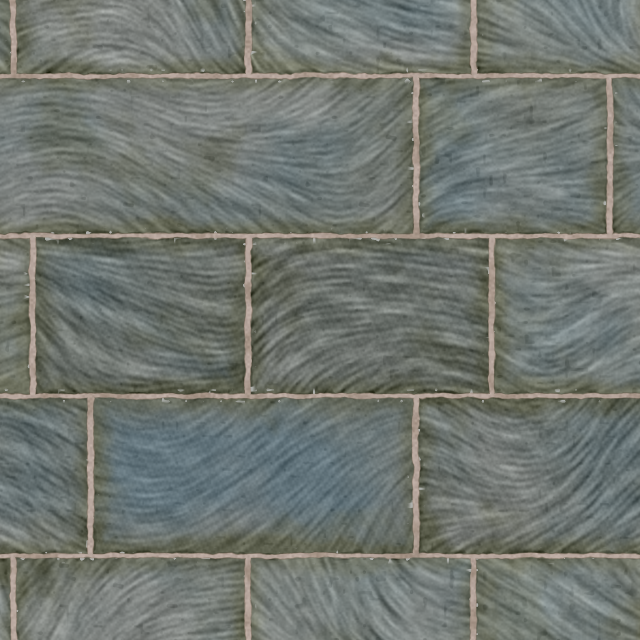
Reproduce this texture procedurally as a Shadertoy shader.

```glsl
const float ROWS = 4.0;
const float ROW_OFFSET = 0.1315;
const vec2 JOINT_HALF = vec2(0.0050, 0.0038);

const vec3 SLATE = vec3(0.485, 0.508, 0.488);
const vec3 BLUE = vec3(0.425, 0.495, 0.525);
const vec3 PALE = vec3(0.555, 0.565, 0.552);
const vec3 OLIVE = vec3(0.410, 0.420, 0.345);
const vec3 MORTAR = vec3(0.720, 0.655, 0.620);
const vec3 MORTAR_DIRT = vec3(0.600, 0.530, 0.470);

// Left edges of the blocks in each row, and how blue each block is
const vec3 JOINTS[4] = vec3[4](vec3(0.142, 0.650, 0.650), vec3(0.051, 0.388, 0.768),
                               vec3(0.650, 0.953, 0.953), vec3(0.021, 0.388, 0.740));
const vec3 BLUENESS[4] = vec3[4](vec3(1.00, 0.35, 0.35), vec3(0.20, 0.10, 0.40),
                                 vec3(0.40, 0.50, 0.50), vec3(0.20, 0.25, 0.45));

float hash(vec2 p) {
    return fract(sin(dot(p, vec2(127.1, 311.7))) * 43758.545);
}

float noise(vec2 p) {
    vec2 i = floor(p), f = fract(p);
    f = f * f * (3.0 - 2.0 * f);
    return mix(mix(hash(i), hash(i + vec2(1, 0)), f.x),
               mix(hash(i + vec2(0, 1)), hash(i + vec2(1, 1)), f.x), f.y);
}

float fbm(vec2 p) {
    float sum = 0.0, amp = 0.5;
    for (int i = 0; i < 4; i++) {
        sum += amp * noise(p);
        p = mat2(1.6, 1.2, -1.2, 1.6) * p + 7.3;
        amp *= 0.5;
    }
    return sum / 0.9375;
}

float min3(vec3 v) {
    return min(v.x, min(v.y, v.z));
}

// Noise averaged along a direction gives brushed, hair-like grain
float strands(vec2 p, float angle, float scale) {
    vec2 dir = vec2(cos(angle), sin(angle));
    float sum = 0.0;
    for (int i = -6; i <= 6; i++) sum += noise(p * scale + dir * float(i) * 0.65);
    return sum / 13.0 - 0.5;
}

// Returns distances to the side joint and bed joint, height in row, blueness
vec4 layout4(vec2 p, out float seed) {
    float y = (p.y - ROW_OFFSET) * ROWS;
    int row = int(mod(floor(y), ROWS));
    vec3 fromLeft = fract(p.x - JOINTS[row]);
    float left = min3(fromLeft);
    float right = min3(fract(JOINTS[row] - p.x));
    int block = fromLeft.x == left ? 0 : (fromLeft.y == left ? 1 : 2);
    seed = hash(vec2(float(row) + 1.0, float(block) + 3.0));
    float h = fract(y);
    return vec4(min(left, right), min(h, 1.0 - h) / ROWS, h, BLUENESS[row][block]);
}

vec3 stoneColor(vec2 p, float edge, float height, float blueness, float seed) {
    vec2 q = p + seed * 37.0;
    float cloud = fbm(q * 7.0);
    float angle = (seed - 0.5) * 1.2 + (noise(q * 4.5) - 0.5) * 2.4;

    // Broad mineral tints
    float inner = smoothstep(0.0, 0.09, edge);
    float blue = blueness * (0.35 + 0.65 * inner) + (cloud - 0.5) * 1.3;
    vec3 color = mix(SLATE, BLUE, clamp(blue, 0.0, 1.0));
    float haze = smoothstep(0.42, 0.75, fbm(q * 5.0 + 11.0));
    color = mix(color, PALE, haze * 0.75);

    // Olive weathering towards the edges, strongest at the foot
    float ragged = edge + (fbm(q * 22.0) - 0.5) * 0.035;
    float foot = 1.0 - smoothstep(0.0, 0.25, height);
    float moss = (1.0 - smoothstep(0.0, 0.034, ragged)) * (0.65 + 0.25 * foot);
    moss += 0.45 * smoothstep(0.53, 0.75, fbm(q * 9.0 + 23.0));
    color = mix(color, OLIVE, clamp(moss, 0.0, 0.9));

    // Brushed grain, fine grit and small dark pits
    float smoothness = 1.0 - 0.4 * blueness;
    color += strands(q, angle, 170.0) * 0.60 * smoothness;
    color += strands(q + 5.0, angle + 0.15, 75.0) * 0.32 * smoothness;
    color += (noise(q * 300.0) - 0.5) * 0.045;
    color -= 0.07 * smoothstep(0.78, 0.95, noise(q * 95.0));

    // Broken, shadowed rim
    float chip = 0.0015 + 0.007 * smoothstep(0.45, 0.8, noise(q * 48.0));
    float rim = 1.0 - smoothstep(0.0, chip, edge);
    return color - rim * (0.07 + 0.06 * foot);
}

vec3 mortarColor(vec2 p, float depth) {
    float dirt = smoothstep(0.45, 0.75, fbm(p * 28.0));
    dirt = max(dirt * 0.65, 0.8 * (1.0 - smoothstep(0.0, 0.0022, depth)));
    return mix(MORTAR, MORTAR_DIRT, dirt) + (noise(p * 260.0) - 0.5) * 0.09;
}

void mainImage(out vec4 fragColor, in vec2 fragCoord) {
    vec2 uv = fragCoord / iResolution.xy;
    float pixel = 1.0 / iResolution.y;

    // Slightly uneven joints
    vec2 wobble = vec2(fbm(uv * 45.0), fbm(uv * 45.0 + 19.0)) - 0.5;
    float seed;
    vec4 cell = layout4(uv + wobble * 0.0055, seed);
    vec2 gap = cell.xy - JOINT_HALF;
    float edge = min(gap.x, gap.y) + (noise(uv * 130.0) - 0.5) * 0.0016;

    vec3 stone = stoneColor(uv, max(edge, 0.0), cell.z, cell.w, seed);
    // Pale lime flecks beside the joints
    float fleck = smoothstep(0.86, 0.93, noise(uv * 110.0 + 41.0));
    stone = mix(stone, PALE + 0.12, fleck * (1.0 - smoothstep(0.002, 0.010, edge)));
    vec3 mortar = mortarColor(uv, max(-edge, 0.0));
    fragColor = vec4(mix(mortar, stone, smoothstep(-pixel, pixel, edge)), 1.0);
}
```
